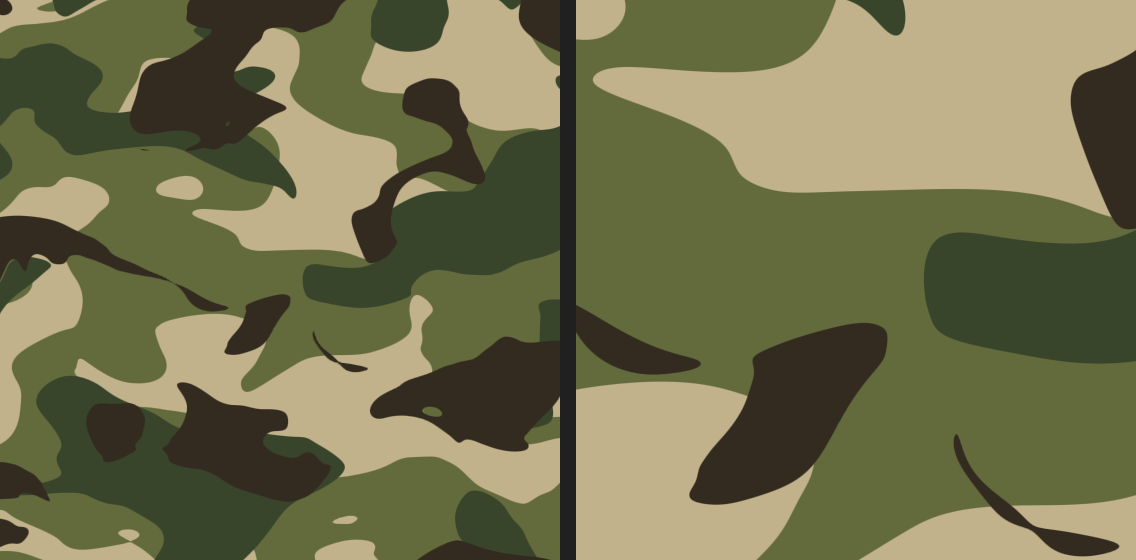
Left, the full canvas; right, a detail of the centre.
A Shadertoy shader for this pattern:

```glsl
#define OLIVE vec3(0.390, 0.420, 0.240)
#define SAND  vec3(0.760, 0.700, 0.550)
#define GREEN vec3(0.220, 0.270, 0.170)
#define BROWN vec3(0.200, 0.170, 0.120)
#define PATCH_FREQ vec2(3.2, 5.0)  // patches per canvas, wider than tall
#define SAND_LEVEL  0.045          // a higher level gives smaller patches
#define GREEN_LEVEL 0.115
#define BROWN_LEVEL 0.195
#define WARP 0.85                  // how far the outlines bend into lobes
#define LOBES 0.34                 // strength of the secondary bulges
#define RIPPLE 0.07                // strength of the small edge waves

// Random unit gradient for a lattice cell
vec2 cellGradient(vec2 cell) {
    uvec2 c = uvec2(ivec2(cell));
    uint h = c.x * 1597u + c.y * 51749u;
    h = (h ^ (h >> 15)) * 73939u;
    h = (h ^ (h >> 13)) * 40503u;
    h ^= h >> 16;
    float angle = float(h & 65535u) / 65536.0 * 6.28319;
    return vec2(cos(angle), sin(angle));
}

// Gradient noise with quintic interpolation, centred on zero
float gradientNoise(vec2 p) {
    vec2 cell = floor(p), f = fract(p);
    vec2 w = f * f * f * (f * (f * 6.0 - 15.0) + 10.0);
    vec2 e = vec2(1.0, 0.0);
    float a = dot(cellGradient(cell), f);
    float b = dot(cellGradient(cell + e.xy), f - e.xy);
    float c = dot(cellGradient(cell + e.yx), f - e.yx);
    float d = dot(cellGradient(cell + e.xx), f - e.xx);
    return mix(mix(a, b, w.x), mix(c, d, w.x), w.y);
}

// Height field of one colour layer: warped patches, bulges and ripples
float patchField(vec2 uv, float seed, float ripple) {
    float angle = 0.5 + seed * 1.3;
    mat2 turn = mat2(cos(angle), sin(angle), -sin(angle), cos(angle));
    vec2 p = turn * (uv * PATCH_FREQ) + seed * vec2(17.3, 29.1);
    vec2 q = p * 1.4 + 50.0;
    p += WARP * vec2(gradientNoise(q), gradientNoise(q + 31.7));
    return gradientNoise(p)
         + LOBES * gradientNoise(p * 2.1 + 7.4)
         + ripple * gradientNoise(p * 4.7 + 3.9);
}

// Smooth-edged coverage of the field above a level
float coverage(float field, float level) {
    float edge = max(0.7 * fwidth(field), 0.00001);
    return smoothstep(-edge, edge, field - level);
}

void mainImage(out vec4 fragColor, in vec2 fragCoord) {
    vec2 uv = fragCoord / iResolution.y;

    // Layers from the ground up
    vec3 color = OLIVE;
    color = mix(color, SAND, coverage(patchField(uv, 1.0, 0.3 * RIPPLE), SAND_LEVEL));
    color = mix(color, GREEN, coverage(patchField(uv * 0.95, 2.0, 0.3 * RIPPLE), GREEN_LEVEL));
    color = mix(color, BROWN, coverage(patchField(uv * 1.05, 3.0, RIPPLE), BROWN_LEVEL));

    fragColor = vec4(color, 1.0);
}
```
